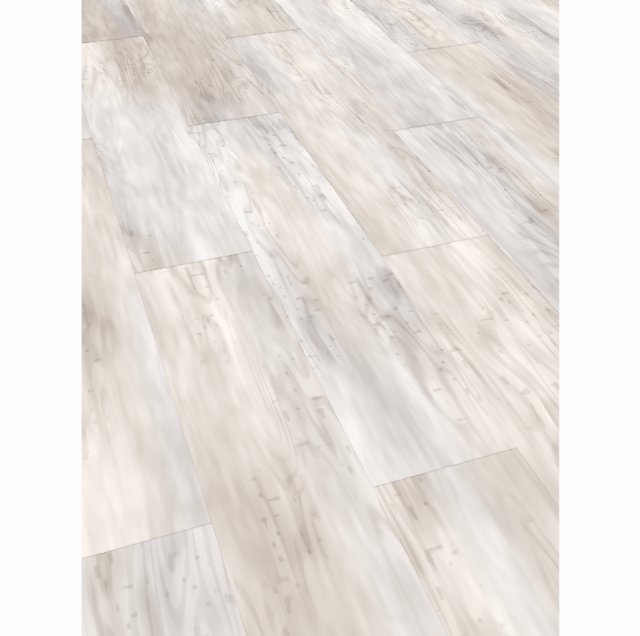
A Shadertoy shader for this texture:

```glsl
// Whitewashed wood plank floor in perspective, framed by white side margins.
const vec3 MARGIN = vec3(0.992);
const vec3 PALE = vec3(0.965, 0.950, 0.937);
const vec3 GREY = vec3(0.715, 0.680, 0.655);
const vec3 BEIGE_TINT = vec3(0.012, -0.003, -0.024);
const vec2 PANEL_X = vec2(0.1276, 0.8737);   // left and right edge of the floor
const float HEIGHT = 0.992;                  // canvas height over width
const float HORIZON = 0.586;                 // height of the horizon above the top edge
const float VANISH_LONG = -0.104;            // where the long seams converge
const float VANISH_END = 5.469;              // where the end joints converge
const float ROW_WIDTH = 0.2;
const float ROW_START = 0.11;
const float PLANK_LENGTH = 2.98;
const float SEAM_HALF = 0.0009;
const float BASE_TONE = 0.74;

// Soft shadows: centre x, centre y from the top, strength
const vec3 SHADOWS[7] = vec3[7](
    vec3(0.12, 0.48, 0.32), vec3(0.88, 0.41, 0.38), vec3(0.23, 0.04, 0.24),
    vec3(0.34, 0.14, 0.22), vec3(0.80, 0.14, 0.24), vec3(0.58, 0.48, 0.22),
    vec3(0.81, 0.77, 0.20));

float hash(vec2 p) {
    vec3 q = fract(p.xyx * vec3(0.1031, 0.1030, 0.0973));
    q += dot(q, q.yzx + 33.33);
    return fract((q.x + q.y) * q.z);
}

float noise(vec2 p) {
    vec2 i = floor(p), f = fract(p);
    f = f * f * (3.0 - 2.0 * f);
    return mix(mix(hash(i), hash(i + vec2(1, 0)), f.x),
               mix(hash(i + vec2(0, 1)), hash(i + vec2(1, 1)), f.x), f.y);
}

float fbm(vec2 p) {
    float sum = 0.0, amp = 0.55;
    for (int i = 0; i < 3; i++) {
        sum += amp * noise(p);
        p = p * 2.07 + 17.3;
        amp *= 0.5;
    }
    return sum;
}

// Dark line of the given half width, smoothed over one pixel
float lineMask(float dist, float halfWidth, float px) {
    return 1.0 - smoothstep(halfWidth - px * 0.5, halfWidth + px, dist);
}

vec3 floorColor(vec2 pos, float px) {
    // Perspective: u runs across the planks, v along them
    float depth = pos.y + HORIZON;
    float u = (pos.x - VANISH_LONG) / depth;
    float v = (VANISH_END - pos.x) / depth;

    // Rows with staggered end joints
    float across = (u - ROW_START) / ROW_WIDTH;
    float row = floor(across);
    float along = v / PLANK_LENGTH - (0.23 + 0.53 * row - 0.018 * row * row);
    vec2 plank = vec2(row, floor(along)) + 20.0;
    float seed = hash(plank);
    vec2 shift = vec2(seed, hash(plank + 7.0)) * 60.0;

    // Broad streaks, ring lines and fine fibres
    float detail = 1.0 - smoothstep(0.0025, 0.008, px / depth);
    float bend = 0.012 * (noise(vec2(u * 9.0, v * 2.2) + shift) - 0.5);
    vec2 g = vec2(u + bend, v);
    float streak = fbm(g * vec2(15.0, 0.75) + shift);
    float blotch = fbm(g * vec2(28.0, 5.0) + shift.yx);
    float rings = fbm(g * vec2(13.0, 0.65) + shift.yx + 5.0);
    float ringLine = smoothstep(0.72, 1.0, abs(sin(rings * 38.0)));
    float fibre = noise(g * vec2(140.0, 7.0) + shift);

    // Worn cracks and small dark flecks
    float wornArea = smoothstep(0.45, 0.72, noise(g * vec2(16.0, 1.8) + shift + 31.0));
    float crack = smoothstep(0.62, 0.88, noise(g * vec2(85.0, 3.5) + shift.yx)) * wornArea;
    float fleck = smoothstep(0.80, 0.94, noise(g * vec2(110.0, 28.0) + shift)) * wornArea;

    float tone = BASE_TONE + 0.16 * (seed - 0.5) + 0.85 * (streak - 0.48);
    tone += 0.32 * (blotch - 0.48) + 0.22 * (fibre - 0.5) * (0.4 + 0.6 * detail);
    tone -= ringLine * (0.05 + 0.14 * wornArea) * detail;
    tone -= 0.26 * crack + 0.28 * fleck;

    // Soft shadows lying over the floor
    for (int i = 0; i < 7; i++) {
        vec2 d = (pos - SHADOWS[i].xy) / vec2(0.11, 0.065);
        d.y -= 0.35 * d.x;
        tone -= SHADOWS[i].z * exp(-dot(d, d));
    }

    // Seams: faint along the rows, clearer at the plank ends
    float sideDist = (0.5 - abs(fract(across) - 0.5)) * ROW_WIDTH * depth;
    float endDist = (0.5 - abs(fract(along) - 0.5)) * PLANK_LENGTH * depth / v;
    float seamWear = 0.4 + 0.6 * noise(vec2(row * 7.0, v * 6.0));
    tone -= 0.16 * seamWear * lineMask(sideDist, SEAM_HALF, px);
    tone -= 0.26 * lineMask(endDist, SEAM_HALF, px);

    float warmth = smoothstep(0.30, 0.65, noise(g * vec2(11.0, 0.6) + shift + 11.0));
    return mix(GREY, PALE, clamp(tone, 0.0, 1.08)) + BEIGE_TINT * (warmth - 0.25);
}

void mainImage(out vec4 fragColor, in vec2 fragCoord) {
    vec2 uv = fragCoord / iResolution.xy;
    float px = 1.0 / iResolution.x;
    vec2 pos = vec2(uv.x, (1.0 - uv.y) * HEIGHT);
    float panel = smoothstep(-px, px, pos.x - PANEL_X.x)
                * smoothstep(-px, px, PANEL_X.y - pos.x);
    fragColor = vec4(mix(MARGIN, floorColor(pos, px), panel), 1.0);
}
```
